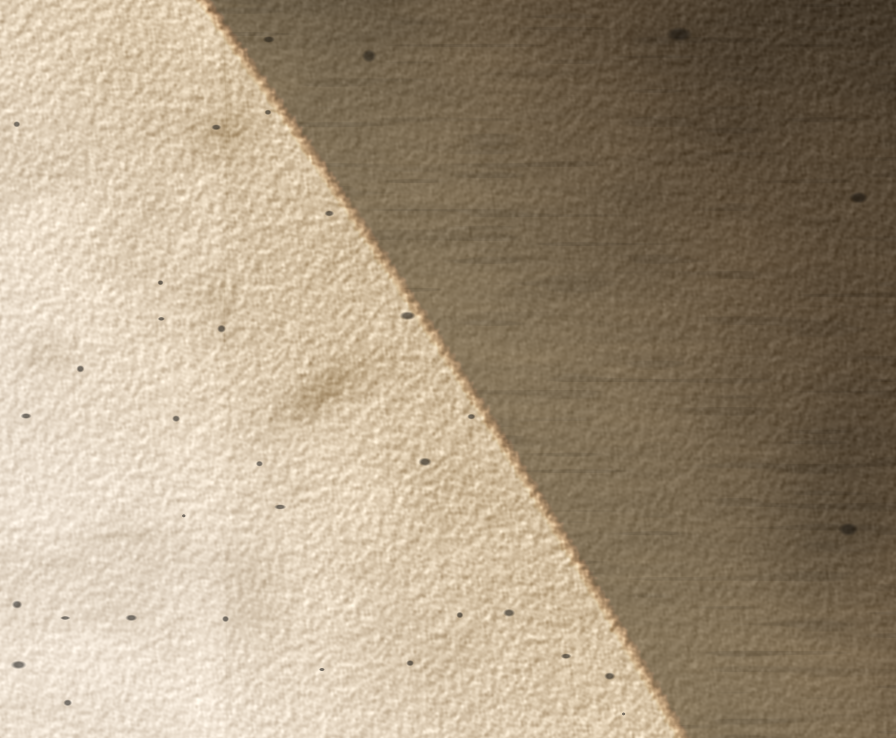
Reproduce this texture procedurally as a Shadertoy shader.

```glsl
float hash(vec2 cell) {
    vec3 q = fract(vec3(cell.xyx) * 0.1031);
    q += dot(q, q.yzx + 33.33);
    return fract((q.x + q.y) * q.z);
}

float valueNoise(vec2 p) {
    vec2 cell = floor(p), f = fract(p);
    f = f * f * (3.0 - 2.0 * f);
    float low = mix(hash(cell), hash(cell + vec2(1, 0)), f.x);
    float high = mix(hash(cell + vec2(0, 1)), hash(cell + vec2(1, 1)), f.x);
    return mix(low, high, f.y);
}

float fbm(vec2 p, int octaves) {
    float sum = 0.0, gain = 0.5, total = 0.0;
    for (int i = 0; i < octaves; i++) {
        sum += gain * valueNoise(p);
        total += gain;
        gain *= 0.5;
        p = mat2(1.6, 1.2, -1.2, 1.6) * p + 17.3;
    }
    return sum / total;
}

// Soft elliptical spot, tilted by an angle
float smudge(vec2 p, vec2 center, vec2 size, float angle) {
    float c = cos(angle), s = sin(angle);
    vec2 q = mat2(c, -s, s, c) * (p - center) / size;
    return exp(-dot(q, q));
}

// Slope of a bumpy surface along the light direction
float relief(vec2 p, float scale) {
    vec2 lightStep = vec2(-0.45, 0.5);
    return fbm(p * scale, 2) - fbm(p * scale + lightStep, 2);
}

// Sparse dark flecks, one candidate per cell
float flecks(vec2 p, float scale, float density) {
    vec2 cell = floor(p * scale);
    vec2 center = 0.25 + 0.5 * vec2(hash(cell + 7.1), hash(cell + 31.7));
    vec2 q = fract(p * scale) - center;
    q.x *= mix(0.4, 1.0, hash(cell + 53.0));
    float radius = mix(0.04, 0.1, hash(cell + 91.0));
    return step(1.0 - density, hash(cell)) * (1.0 - smoothstep(radius * 0.4, radius, length(q)));
}

// Signed distance to the slightly bowed shadow edge, positive in shade
float shadowDistance(vec2 p) {
    float edgeX = 0.926 - 0.65 * p.y + 0.07 * p.y * (1.0 - p.y);
    return (p.x - edgeX) / 1.19;
}

vec3 litPlaster(vec2 p, float d, float grain) {
    float warmth = smoothstep(-0.62, 0.02, d + 0.12 * (fbm(p * 4.0, 3) - 0.5));
    vec3 color = mix(vec3(0.915, 0.865, 0.80), vec3(0.835, 0.755, 0.635), warmth);

    // Broad undulations and stains
    float tone = 0.12 * (fbm(p * vec2(5.0, 9.0) + 3.0, 4) - 0.5);
    tone -= 0.10 * smudge(p, vec2(0.300, 0.820), vec2(0.045, 0.035), 0.2);
    tone -= 0.15 * smudge(p, vec2(0.430, 0.465), vec2(0.065, 0.026), 0.55);
    tone -= 0.07 * smudge(p, vec2(0.070, 0.520), vec2(0.045, 0.025), 0.0);
    tone -= 0.06 * smudge(p, vec2(0.290, 0.590), vec2(0.035, 0.045), 0.0);
    tone -= 0.05 * smudge(p, vec2(0.340, 0.200), vec2(0.050, 0.090), 0.0);
    tone -= 0.06 * smudge(p, vec2(0.155, 0.272), vec2(0.060, 0.006), 0.05);
    tone += 0.05 * smudge(p, vec2(0.090, 0.720), vec2(0.090, 0.030), 0.3);
    tone += 0.04 * smudge(p, vec2(0.500, 0.340), vec2(0.080, 0.060), -0.6);

    // Vertical crease with a paler left side
    float creaseX = p.x - 0.305 - 0.004 * (valueNoise(vec2(p.y * 12.0, 2.0)) - 0.5);
    float creaseWear = valueNoise(vec2(p.y * 9.0, 5.0));
    tone -= 0.07 * creaseWear * exp(-abs(creaseX) / 0.003);
    tone += 0.025 * smoothstep(0.01, -0.01, creaseX) * smoothstep(-0.12, 0.0, creaseX);

    color += tone * vec3(0.95, 1.05, 1.2);
    color += grain * mix(0.16, 0.27, warmth) * vec3(0.9, 1.0, 1.1);
    return color * (1.0 - 0.5 * flecks(p, 15.0, 0.16));
}

vec3 shadedPlaster(vec2 p, float d, float grain) {
    float depth = smoothstep(-0.03, 0.52, d);
    vec3 color = mix(vec3(0.530, 0.465, 0.360), vec3(0.385, 0.320, 0.238), depth);

    // Darker corner and right-hand wall
    float gloom = 0.36 * smudge(p, vec2(1.23, 1.06), vec2(0.46, 0.28), -0.3);
    gloom += 0.15 * smudge(p, vec2(1.14, 0.35), vec2(0.12, 0.22), -0.3);
    gloom += 0.16 * smudge(p, vec2(0.40, 1.03), vec2(0.22, 0.12), 0.0);
    gloom -= 0.10 * smudge(p, vec2(1.06, 0.12), vec2(0.16, 0.12), 0.0);
    color *= 1.0 - gloom;

    // Faint horizontal brushing
    float streak = fbm(p * vec2(7.0, 70.0), 3) - 0.5;
    float scratch = smoothstep(0.68, 0.85, valueNoise(p * vec2(9.0, 130.0) + 40.0));
    color *= 1.0 + 0.10 * streak - 0.07 * scratch;
    color *= 1.0 + 0.14 * (fbm(p * 6.0 + 9.0, 3) - 0.5);
    color += grain * 0.11;
    return color * (1.0 - 0.4 * flecks(p, 9.0, 0.09));
}

void mainImage(out vec4 fragColor, in vec2 fragCoord) {
    vec2 p = fragCoord / iResolution.y;
    float d = shadowDistance(p);
    float grain = relief(p, 125.0) + 0.35 * (valueNoise(p * 240.0) - 0.5);

    vec3 lit = litPlaster(p, d, grain);
    vec3 shaded = shadedPlaster(p, d, grain);

    // Penumbra turns red last, leaving a warm fringe
    float edge = d - 0.006 * grain;
    vec3 shade = smoothstep(vec3(-0.008, -0.010, -0.012), vec3(0.010, 0.008, 0.007), vec3(edge));
    fragColor = vec4(clamp(mix(lit, shaded, shade), 0.0, 1.0), 1.0);
}
```
